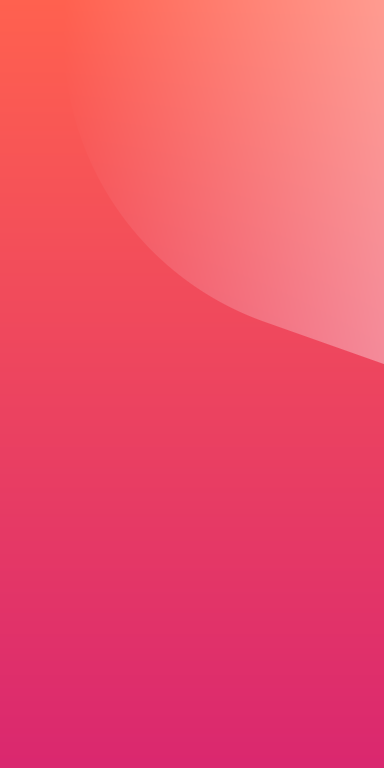
A WebGL 2 fragment shader for this background:

```glsl
#version 300 es
precision highp float;
// A warm vertical gradient with a translucent white sheet in the upper right.
// The sheet is a large disc whose edge runs on along a straight tangent line;
// its opacity grows from left to right. Canvas width is 1, height is 2.

uniform vec2 u_resolution;
out vec4 outColor;

const vec3 CORAL = vec3(1.0, 0.38, 0.31);
const vec3 MAGENTA = vec3(0.855, 0.155, 0.435);
const vec3 WHITE = vec3(1.0);

const vec2 DISC_CENTER = vec2(0.9505, 1.901);
const float DISC_RADIUS = 0.784;
const float TANGENT_ANGLE = -0.34;
const float MAX_OPACITY = 0.37;

// Signed distance to a disc extended by a half-plane past its tangent point.
float tangentDisc(vec2 p, vec2 center, float radius, float angle) {
    vec2 along = vec2(cos(angle), sin(angle));
    vec2 outward = vec2(along.y, -along.x);
    vec2 offset = p - center;
    float reach = dot(offset, along) > 0.0 ? dot(offset, outward) : length(offset);
    return reach - radius;
}

// Antialiased coverage of a signed distance field.
float coverage(float dist, float pixel) {
    return clamp(0.5 - dist / pixel, 0.0, 1.0);
}

// Linear ramp from 0 to 1 between two positions.
float ramp(float start, float end, float x) {
    return clamp((x - start) / (end - start), 0.0, 1.0);
}

void main() {
    float pixel = 1.0 / u_resolution.x;
    vec2 p = gl_FragCoord.xy * pixel;

    // Background
    vec3 color = mix(MAGENTA, CORAL, gl_FragCoord.y / u_resolution.y);

    // Translucent sheet
    float dist = tangentDisc(p, DISC_CENTER, DISC_RADIUS, TANGENT_ANGLE);
    float opacity = MAX_OPACITY * ramp(DISC_CENTER.x - DISC_RADIUS, 1.0, p.x);
    color = mix(color, WHITE, opacity * coverage(dist, pixel));

    outColor = vec4(color, 1.0);
}
```
